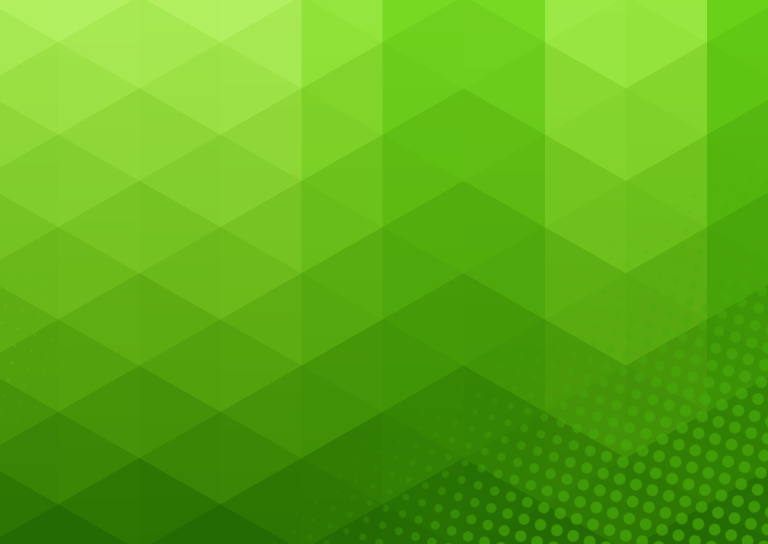
This background is drawn by a Shadertoy shader. Its source:

```glsl
// Green triangle mosaic, pale at the top left, with halftone dots at the lower right.

// Darkening of each triangle column, from left to right
const float COLUMN_SHADE[10] = float[10](0.0, 0.0, 0.0, 0.0, 0.19, 0.42, 0.40, 0.14, 0.16, 0.52);
// How far each column follows rising (1) rather than falling (0) bands
const float COLUMN_RISE[10] = float[10](0.5, 0.55, 0.42, 0.6, 0.8, 0.75, 0.22, 0.2, 0.8, 0.85);

// Green ramp: tone 0 is pale lime, tone 1 is deep forest green
vec3 greenRamp(float tone) {
    float light = 1.0 - tone;
    return vec3(0.70 - 0.56 * tone, 0.94 - tone * (0.33 + 0.19 * tone), 0.01 + 0.37 * light * light);
}

// Flat colour of the triangle under p (height units, y down)
vec3 mosaic(vec2 p) {
    vec2 grid = (p - vec2(0.107, 0.0775)) / vec2(0.1491, 0.1699);
    float column = floor(grid.x);
    int index = int(clamp(column + 1.0, 0.0, 9.0));

    // Middle heights of the two slanted bands that cross here
    float slant = 0.5 * (column + 0.5);
    float fallingMid = floor(grid.y - 0.5 * grid.x) + 0.5 + slant;
    float risingMid = floor(grid.y + 0.5 * grid.x) + 0.5 - slant;
    float centreY = 0.0775 + 0.1699 * mix(fallingMid, risingMid, COLUMN_RISE[index]);

    float depth = clamp(mix(centreY, p.y, 0.08), 0.0, 1.0);
    float shade = COLUMN_SHADE[index];
    float tone = mix(depth, 1.0, shade) + 0.01 * mod(column, 2.0);
    vec3 colour = greenRamp(clamp(tone, 0.0, 1.0));
    colour.g += 0.2 * shade * (1.0 - depth);
    return colour;
}

// Coverage of staggered dots that grow with the given strength
float halftone(vec2 p, float strength, float pixel) {
    const vec2 spacing = vec2(0.042, 0.024);
    vec2 q = vec2(dot(p, vec2(0.866, -0.5)), dot(p, vec2(0.5, 0.866))) / spacing;
    float row = floor(q.y);
    vec2 cell = vec2(fract(q.x + 0.5 * mod(row, 2.0)), fract(q.y)) - 0.5;
    float d = length(cell * spacing) - mix(0.003, 0.0108, strength);
    return 1.0 - smoothstep(-pixel, pixel, d);
}

void mainImage(out vec4 fragColor, in vec2 fragCoord) {
    float pixel = 1.0 / iResolution.y;
    vec2 p = vec2(fragCoord.x, iResolution.y - fragCoord.y) * pixel;

    // Triangles, averaged over four samples for smooth edges
    vec3 colour = vec3(0.0);
    for (int i = 0; i < 4; i++) {
        vec2 offset = vec2(i % 2, i / 2) * 0.5 - 0.25;
        colour += 0.25 * mosaic(p + offset * pixel);
    }

    // Diagonal dot field
    float diagonal = dot(p - vec2(0.46, 0.94), vec2(0.63, 0.777));
    float strength = smoothstep(-0.03, 0.4, diagonal);
    float fade = smoothstep(-0.03, 0.4, diagonal) * smoothstep(0.25, 0.6, p.x);
    colour = mix(colour, vec3(0.28, 0.66, 0.04), 0.7 * fade * halftone(p, strength, pixel));

    // Faint specks at the left edge
    float specks = 1.0 - smoothstep(0.0, 0.2, length((p - vec2(0.0, 0.62)) * vec2(1.2, 1.0)));
    colour = mix(colour, vec3(0.45, 0.76, 0.12), 0.35 * specks * halftone(p, 0.0, pixel));

    fragColor = vec4(colour, 1.0);
}
```
